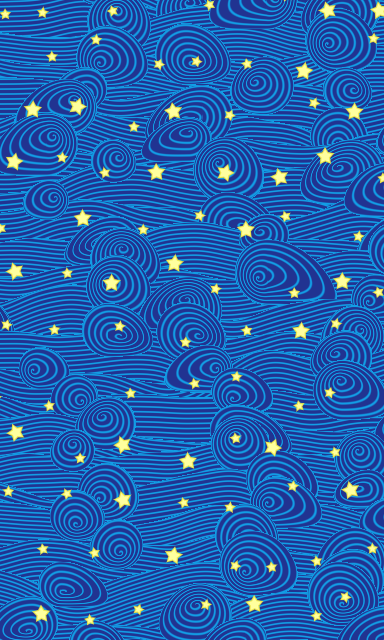
Give the GLSL for this pattern, as a WebGL 2 fragment shader.

```glsl
#version 300 es
precision highp float;
// Night sky of overlapping wavy strands and curling swirls, sprinkled with small yellow stars.

uniform vec2 u_resolution;
out vec4 fragColor;

vec2 hash2(vec2 p) {
    p = vec2(dot(p, vec2(127.1, 311.7)), dot(p, vec2(269.5, 183.3)));
    return fract(sin(p) * 43758.545);
}

float gradientNoise(vec2 p) {
    vec2 i = floor(p), f = p - i;
    vec2 u = f * f * f * (f * (f * 6.0 - 15.0) + 10.0);
    vec2 e = vec2(1.0, 0.0);
    float a = dot(hash2(i) * 2.0 - 1.0, f);
    float b = dot(hash2(i + e.xy) * 2.0 - 1.0, f - e.xy);
    float c = dot(hash2(i + e.yx) * 2.0 - 1.0, f - e.yx);
    float d = dot(hash2(i + e.xx) * 2.0 - 1.0, f - e.xx);
    return mix(mix(a, b, u.x), mix(c, d, u.x), u.y);
}

// Upper border of one wave band
float bandEdge(float x, float row) {
    return row * 0.08 + 0.13 * gradientNoise(vec2(x * 2.6, row * 7.37))
         + 0.02 * gradientNoise(vec2(x * 6.0, row * 3.71 + 40.0));
}

// Curve followed by the strands of a band; it drifts from the border so strands taper
float strandCurve(float x, float row) {
    return bandEdge(x, row) + 0.07 * gradientNoise(vec2(x * 3.0, row * 5.13 + 90.0));
}

// Distance to the nearest line of a repeating phase
float lineDistance(float phase, float spacing, float slope) {
    return abs(fract(phase) - 0.5) * spacing / clamp(slope, 0.5, 1.6);
}

// Paints a curl over the line distance found so far
float paintSwirl(vec2 p, float row, float column, float lines) {
    vec2 id = vec2(column, row);
    vec2 rndPlace = hash2(id + 17.3), rndShape = hash2(id + 51.9), rndEye = hash2(id + 83.1);
    float x = (column + 0.2 + 0.6 * rndPlace.x) * 0.4;
    float radius = mix(0.05, 0.088, rndPlace.y);
    vec2 q = p - vec2(x, bandEdge(x, row) + 0.015 * rndEye.y);
    if (abs(q.x) > 0.22 || abs(q.y) > 0.2) return lines;

    // One side is drawn out into a drooping tail
    float side = rndShape.x < 0.5 ? -1.0 : 1.0;
    q.x *= side;
    float stretch = 1.0;
    if (q.x < 0.0) {
        stretch = mix(0.45, 1.0, rndShape.y);
        q.y += 2.0 * q.x * q.x;
    }
    vec2 s = q * vec2(stretch, 1.0);

    // Rings crowd toward an off-centre eye
    float angle = 6.2832 * rndEye.x;
    vec2 drift = 0.35 * vec2(cos(angle), sin(angle));
    float d = length(s);
    if (d > radius) return lines;
    float rim = radius - d;
    vec2 v = s;
    for (int k = 0; k < 4; k++) {
        v = s - drift * (radius - d);
        d = length(v);
    }
    float slope = length(v * vec2(stretch, 1.0)) / max(d, 0.0001);
    float phase = d / 0.0122 + atan(v.y, v.x) / 6.2832;
    return min(lineDistance(phase, 0.0122, slope), rim / slope);
}

// Bands are stacked from the top down, each with its own curls
float waveLines(vec2 p) {
    float lines = 1.0;
    float nearRow = floor(p.y / 0.08);
    float nearColumn = floor(p.x / 0.4);
    for (int i = 3; i >= -3; i--) {
        float row = nearRow + float(i);
        float depth = bandEdge(p.x, row) - p.y;
        if (depth > 0.0) {
            float curve = strandCurve(p.x, row);
            float slope = (strandCurve(p.x + 0.002, row) - curve) / 0.002;
            float spacing = mix(0.0108, 0.0132, hash2(vec2(row, 5.0)).x);
            float strand = lineDistance((curve - p.y) / spacing, spacing, length(vec2(slope, 1.0)));
            lines = min(strand, depth);
        }
        for (int j = -1; j <= 1; j++)
            lines = paintSwirl(p, row, nearColumn + float(j), lines);
    }
    return lines;
}

// Signed distance to a plump five-pointed star
float starDistance(vec2 q, float radius) {
    float sector = 1.256637;
    float a = atan(q.x, q.y);
    a = abs(mod(a + 0.5 * sector, sector) - 0.5 * sector);
    vec2 folded = length(q) * vec2(cos(a), sin(a));
    return dot(folded - vec2(radius, 0.0), vec2(0.503, 0.864));
}

void main() {
    vec2 p = gl_FragCoord.xy / u_resolution.x;
    float pixel = 1.0 / u_resolution.x;

    // Strands
    float ink = 1.0 - smoothstep(0.0021 - 0.7 * pixel, 0.0021 + 0.7 * pixel, waveLines(p));
    vec3 color = mix(vec3(0.13, 0.20, 0.57), vec3(0.07, 0.62, 0.90), ink);

    // Stars, one per shifted cell
    vec2 grid = p / 0.145;
    grid.x += hash2(vec2(floor(grid.y), 9.0)).x;
    vec2 cell = floor(grid);
    vec2 rndSize = hash2(cell + 31.7);
    vec2 q = (grid - cell - mix(vec2(0.19), vec2(0.81), hash2(cell + 4.2))) * 0.145;
    float radius = rndSize.x < 0.65 ? 0.0155 : 0.0245;
    float tilt = (rndSize.y - 0.5) * 0.9;
    q = mat2(cos(tilt), sin(tilt), -sin(tilt), cos(tilt)) * q;
    float star = starDistance(q, radius);
    vec3 starColor = mix(vec3(1.0, 1.0, 0.62), vec3(0.93, 0.90, 0.28), smoothstep(-0.005, -0.001, star));
    color = mix(color, starColor, 1.0 - smoothstep(-0.7 * pixel, 0.7 * pixel, star));

    fragColor = vec4(color, 1.0);
}
```
